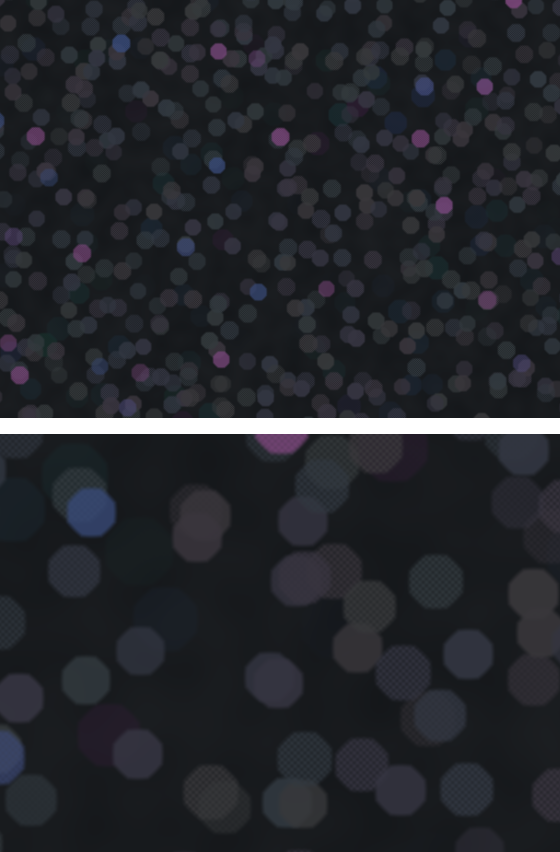
Top, the full canvas; bottom, a detail of the centre.
A Shadertoy shader for this background:

```glsl
// Dark field of scattered, softly tinted octagonal bokeh discs with a fine mesh
#define DISC_RADIUS 0.0205
#define EDGE_SOFTNESS 0.0022
#define MESH_ROWS 382.0
#define MESH_DEPTH 0.42
#define GREY_DENSITY 0.62
#define DIM_DENSITY 0.6
#define GLOW_DENSITY 0.62
#define BASE_COLOR vec3(0.092, 0.102, 0.114)
#define GREY_COLOR vec3(0.208, 0.214, 0.242)

const int DIM = 0, GREY = 1, GLOW = 2;

vec3 hash3(vec2 cell, float seed) {
    vec3 q = fract(vec3(cell.xyx + seed * 17.3) * vec3(0.1031, 0.1030, 0.0973));
    q += dot(q, q.yxz + 33.33);
    return fract((q.xxy + q.yzz) * q.zyx);
}

float gradientDot(vec2 cell, vec2 offset) {
    float angle = 6.2832 * hash3(cell, 9.0).x;
    return dot(vec2(cos(angle), sin(angle)), offset);
}

float gradientNoise(vec2 p) {
    vec2 i = floor(p), f = fract(p), e = vec2(0.0, 1.0);
    vec2 u = f * f * f * (f * (f * 6.0 - 15.0) + 10.0);
    float low = mix(gradientDot(i, f), gradientDot(i + e.yx, f - e.yx), u.x);
    float high = mix(gradientDot(i + e, f - e), gradientDot(i + 1.0, f - 1.0), u.x);
    return mix(low, high, u.y);
}

// Distance to an octagon with slightly rounded corners
float octagon(vec2 d, float radius) {
    vec2 a = abs(d);
    float flatSides = max(max(a.x, a.y), (a.x + a.y) * 0.7071);
    return mix(flatSides, length(d), 0.35) - radius;
}

// Colour and opacity of one disc
vec4 discTint(int kind, vec2 center, vec3 r) {
    vec3 hue = 0.5 + 0.5 * cos(6.2832 * (r.x + vec3(0.0, 0.33, 0.67)));
    if (kind == GREY) {
        vec3 tone = GREY_COLOR + 0.035 * (hue - 0.5) * vec3(1.0, 0.6, 0.8);
        return vec4(tone, mix(0.4, 0.96, sqrt(r.y)));
    }
    if (kind == GLOW) {
        vec3 tone = mix(vec3(0.22, 0.29, 0.47), vec3(0.47, 0.27, 0.47), smoothstep(0.15, 0.65, r.x));
        return vec4(tone, mix(0.4, 0.95, r.y));
    }
    vec3 cool = mix(vec3(0.09, 0.18, 0.16), vec3(0.12, 0.14, 0.24), r.x);
    vec3 tone = mix(cool, vec3(0.18, 0.11, 0.20), smoothstep(0.82, 0.9, r.x));
    float cluster = smoothstep(-0.35, 0.35, gradientNoise(center * 3.5));
    return vec4(tone, cluster * mix(0.3, 0.85, r.y));
}

// Blend one jittered grid of discs over the colour
void drawDiscs(inout vec3 color, vec2 p, int kind, float cellSize, float radius, float density, float seed) {
    vec2 shift = vec2(0.37, 0.61) * seed * cellSize;
    vec2 home = floor((p + shift) / cellSize);
    float softness = EDGE_SOFTNESS + 0.5 / iResolution.y;
    float mesh = sin(3.14159 * p.x * MESH_ROWS) * sin(3.14159 * p.y * MESH_ROWS);
    for (int j = -1; j <= 1; j++) {
        for (int i = -1; i <= 1; i++) {
            vec2 cell = home + vec2(i, j);
            vec3 place = hash3(cell, seed);
            vec3 look = hash3(cell, seed + 5.0);
            if (place.z > density) continue;
            vec2 center = (cell + place.xy) * cellSize - shift;
            vec4 tint = discTint(kind, center, look);
            float size = radius * mix(0.93, 1.07, look.z);
            float cover = 1.0 - smoothstep(-softness, softness, octagon(p - center, size));
            float meshAmount = MESH_DEPTH * smoothstep(0.3, 0.8, look.z) * (kind == GREY ? 1.0 : 0.3);
            float opacity = tint.a * (1.0 - meshAmount * (0.5 + 0.5 * mesh));
            color = mix(color, tint.rgb, cover * opacity);
        }
    }
}

void mainImage(out vec4 fragColor, in vec2 fragCoord) {
    vec2 p = fragCoord / iResolution.y;

    // Nearly black ground with faint soft blotches
    vec3 color = BASE_COLOR;
    color += 0.016 * gradientNoise(p * 22.0) + 0.012 * gradientNoise(p * 6.0);

    // Large dim tints, then grey discs, then a few glowing ones
    drawDiscs(color, p, DIM, 0.085, DISC_RADIUS * 1.3, DIM_DENSITY, 1.0);
    drawDiscs(color, p, GREY, 0.062, DISC_RADIUS, GREY_DENSITY, 2.0);
    drawDiscs(color, p, GREY, 0.064, DISC_RADIUS, GREY_DENSITY, 3.0);
    drawDiscs(color, p, GLOW, 0.19, DISC_RADIUS, GLOW_DENSITY, 4.0);

    fragColor = vec4(color, 1.0);
}
```
